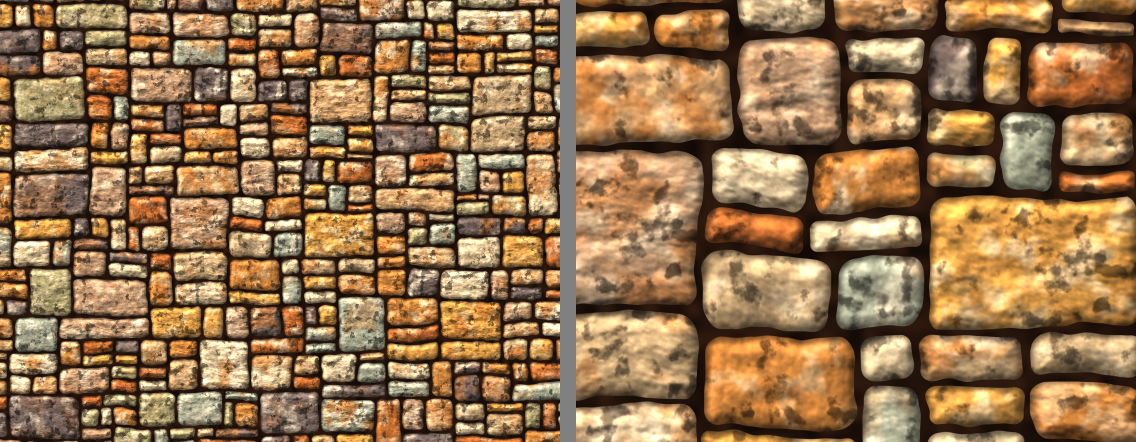
Left: the whole. Right: its middle third, enlarged.
Reproduce this texture procedurally as a Shadertoy shader.

```glsl
const vec2 CELL = vec2(0.175, 0.105);

float hash(vec2 p) {
    return fract(sin(dot(p, vec2(127.1, 311.7))) * 43758.5453);
}

float noise(vec2 p) {
    vec2 i = floor(p), f = fract(p);
    f = f * f * (3.0 - 2.0 * f);
    return mix(mix(hash(i), hash(i + vec2(1, 0)), f.x),
               mix(hash(i + vec2(0, 1)), hash(i + vec2(1, 1)), f.x), f.y);
}

float fbm(vec2 p) {
    float sum = 0.0, amp = 0.53;
    for (int i = 0; i < 4; i++) {
        sum += amp * noise(p);
        p = mat2(1.6, 1.2, -1.2, 1.6) * p + 7.3;
        amp *= 0.5;
    }
    return sum;
}

float jitter(vec2 corner) {
    return (hash(corner + 3.7) - 0.5) * 0.74;
}

// Interlocking rectangles, cut further at random: (low corner, high corner)
vec4 findStone(vec2 p) {
    vec4 box = vec4(floor(p), floor(p) + 1.0);
    for (int j = -1; j <= 1; j++)
    for (int i = -1; i <= 1; i++) {
        vec2 c = floor(p) + vec2(i, j);
        float a = jitter(c), b = jitter(c + vec2(1, 0));
        float d = jitter(c + 1.0), e = jitter(c + vec2(0, 1));
        bool even = mod(c.x + c.y, 2.0) < 0.5;
        vec4 r = vec4(c, c + 1.0) + (even ? vec4(e, a, b, d) : vec4(a, b, d, e));
        if (all(greaterThanEqual(p, r.xy)) && all(lessThan(p, r.zw))) box = r;
    }
    for (int k = 0; k < 5; k++) {
        vec2 size = (box.zw - box.xy) * CELL;
        vec2 key = box.xy + box.zw * 1.7 + float(k);
        float limit = mix(0.003, 0.025, pow(hash(key), 3.0));
        if (size.x * size.y < limit && size.x < 4.5 * size.y) break;
        float cut = mix(0.3, 0.7, hash(key + 5.1));
        bool upright = size.x > size.y * mix(1.0, 2.1, hash(key + 9.4));
        if ((upright ? size.x : size.y) < 0.05) break;
        if (upright) {
            float x = mix(box.x, box.z, cut);
            if (p.x < x) box.z = x; else box.x = x;
        } else {
            float y = mix(box.y, box.w, cut);
            if (p.y < y) box.w = y; else box.y = y;
        }
    }
    return box;
}

// Distance inward from the worn, slightly skewed outline
float inset(vec2 q, vec2 extent, float seed) {
    vec2 skew = vec2(hash(vec2(seed, 1.3)), hash(vec2(seed, 2.9))) - 0.5;
    vec2 s = q + q.yx * skew * 0.09;
    float radius = min(0.013, 0.45 * min(extent.x, extent.y));
    vec2 e = abs(s) - extent + radius + 0.0024;
    float d = length(max(e, 0.0)) + min(max(e.x, e.y), 0.0) - radius;
    vec2 border = abs(q) - extent + 0.0016;
    d = max(d, max(border.x, border.y));
    return -d - 0.0035 * (noise(q * 75.0 + seed * 61.0) - 0.4);
}

float relief(vec2 q, vec2 extent, float seed) {
    float bevel = 0.011 * smoothstep(-0.002, 0.014, inset(q, extent, seed));
    vec2 strata = vec2(38.0, mix(38.0, 80.0, hash(vec2(seed, 4.2))));
    return bevel + 0.017 * fbm(q * strata + seed * 53.0);
}

vec3 stoneColor(vec2 q, float seed) {
    vec3 palette[10] = vec3[10](
        vec3(0.77, 0.49, 0.23), vec3(0.69, 0.38, 0.18), vec3(0.74, 0.61, 0.44),
        vec3(0.85, 0.74, 0.57), vec3(0.65, 0.59, 0.41), vec3(0.63, 0.63, 0.53),
        vec3(0.43, 0.36, 0.33), vec3(0.82, 0.58, 0.27), vec3(0.79, 0.60, 0.40),
        vec3(0.72, 0.56, 0.42));
    vec3 col = palette[int(hash(vec2(seed, 6.1)) * 9.99)];
    vec2 shift = vec2(seed * 71.0, seed * 37.0);
    // Rust stains, pale crust and dark pits
    float rust = smoothstep(0.46, 0.68, fbm(q * 26.0 + shift));
    col = mix(col, vec3(0.72, 0.42, 0.18), rust * 0.75 * hash(vec2(seed, 8.3)));
    float crust = smoothstep(0.47, 0.68, fbm(q * 42.0 + shift + 19.0));
    col = mix(col, vec3(0.93, 0.84, 0.70), crust * mix(0.3, 0.75, hash(vec2(seed, 3.6))));
    float pits = smoothstep(0.42, 0.24, fbm(q * 75.0 + shift + 43.0));
    col *= 1.0 - 0.5 * pits;
    return col * (0.72 + 0.6 * fbm(q * 120.0 + shift));
}

void mainImage(out vec4 fragColor, in vec2 fragCoord) {
    vec2 uv = fragCoord / iResolution.y;
    float pixel = 1.0 / iResolution.y;

    // Wavy courses
    vec2 p = uv + 0.008 * (vec2(noise(uv * 15.0), noise(uv * 15.0 + 31.0)) - 0.5);
    vec4 box = findStone(p / CELL);
    vec2 extent = 0.5 * (box.zw - box.xy) * CELL;
    vec2 q = p - 0.5 * (box.xy + box.zw) * CELL;
    float seed = hash(box.xy + box.zw * 0.37);

    // Light from the upper left
    vec2 toLight = 0.003 * vec2(-0.5, 0.87);
    float slope = (relief(q, extent, seed) - relief(q + toLight, extent, seed)) / 0.003;
    float edge = inset(q, extent, seed);
    vec3 col = stoneColor(q, seed);
    col *= clamp(1.0 + 0.36 * slope, 0.35, 1.5);
    col *= mix(0.6, 1.04, smoothstep(0.0, 0.007, edge));

    // Deep dark joints
    vec3 joint = vec3(0.13, 0.07, 0.04) * (0.5 + noise(uv * 90.0));
    col = mix(joint, col, smoothstep(-0.6 * pixel, 0.9 * pixel, edge));
    fragColor = vec4(clamp(col, 0.0, 1.0), 1.0);
}
```
